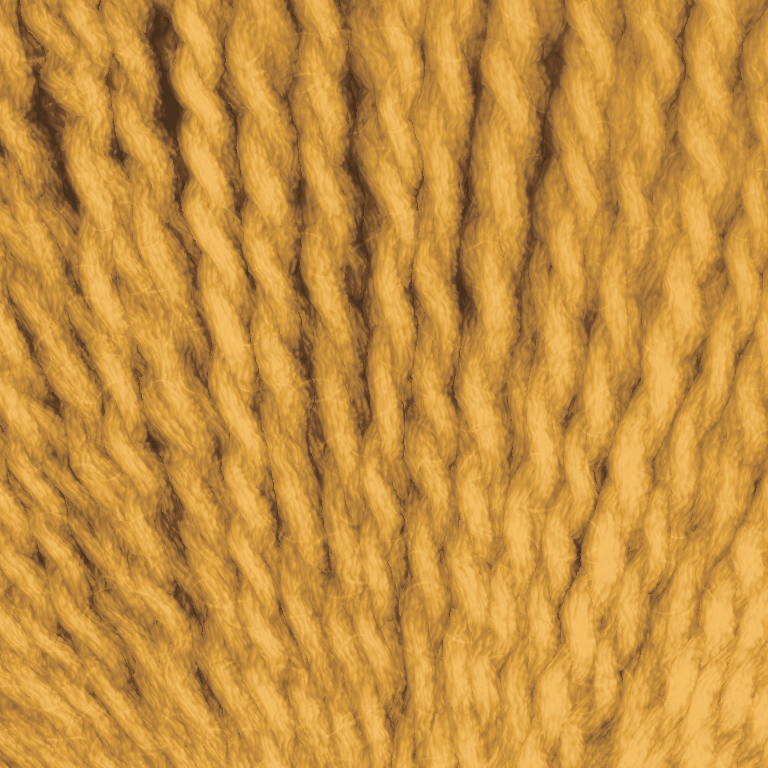
Write a WebGL 2 fragment shader that draws this texture.

```glsl
#version 300 es
precision highp float;
// Fanned strands of fuzzy two-ply golden wool yarn, in three overlapping layers.

uniform vec2 u_resolution;
out vec4 fragColor;

const float STRANDS = 12.0;       // front strands across the top edge
const float PLY_RADIUS = 0.0185;
const float PLY_OFFSET = 0.0125;  // distance of a ply from the strand axis
const float PLY_DEPTH = 0.6;      // rise and fall of a ply, in ply radii
const float TWIST = 26.0;         // twist phase per unit of length
const float LAYER_DROP = 0.72;    // depth between layers, in ply radii
const float FAN_CENTRE = 0.47;
const float BASE_TONE = 0.21;
const float RELIEF = 0.56;        // tone gained per unit of height
const float SIDE_LIGHT = 0.09;
const float FIBRE = 0.44;
const float FUZZ = 0.26;
const float HAIR = 0.2;
const float TAU = 6.2832;

const vec3 RAMP[6] = vec3[6](
    vec3(0.45, 0.30, 0.17), vec3(0.60, 0.42, 0.21), vec3(0.70, 0.49, 0.22),
    vec3(0.78, 0.56, 0.23), vec3(0.87, 0.63, 0.24), vec3(0.94, 0.73, 0.38));

struct Surface { float height; float side; vec2 grain; float tint; };

vec2 hash2(vec2 p) {
    vec3 q = fract(vec3(p.xyx) * vec3(0.1031, 0.1030, 0.0973));
    q += dot(q, q.yzx + 33.33);
    return fract((q.xx + q.yz) * q.zy);
}

// Distance to the nearest scattered cell point
float cellular(vec2 p) {
    vec2 cell = floor(p);
    float nearest = 4.0;
    for (int j = -1; j <= 1; j++)
    for (int i = -1; i <= 1; i++) {
        vec2 c = cell + vec2(i, j);
        vec2 d = c + hash2(c) - p;
        nearest = min(nearest, dot(d, d));
    }
    return sqrt(nearest);
}

// Thin curved stray hairs, one for each cell
float hairs(vec2 p) {
    vec2 cell = floor(p);
    float mask = 0.0;
    for (int j = -1; j <= 1; j++)
    for (int i = -1; i <= 1; i++) {
        vec2 c = cell + vec2(i, j);
        vec2 h = hash2(c + 71.0);
        float angle = TAU * h.x, cs = cos(angle), sn = sin(angle);
        vec2 v = mat2(cs, -sn, sn, cs) * (p - c - hash2(c));
        float across = abs(v.y + (h.y - 0.5) * 1.8 * v.x * v.x);
        float line = 1.0 - smoothstep(0.0, 0.06, across);
        mask = max(mask, line * (1.0 - smoothstep(0.15, 0.6, abs(v.x))) * h.y);
    }
    return mask;
}

// Raise the surface with one layer of twisted strands
void addLayer(vec2 p, float layer, float fuzz, inout Surface top) {
    float x = p.x - FAN_CENTRE - 0.025 * layer;
    x *= 1.0 + 0.35 * layer * (0.5 - p.y);
    float spread = 0.5 + 0.85 * p.y - 0.35 * p.y * p.y;
    float fan = x / spread;
    float slope = fan * (0.85 - 0.7 * p.y);
    float density = STRANDS + 2.0 * layer;
    float toCanvas = spread / density * inversesqrt(1.0 + slope * slope);
    float along = p.y * (1.0 + 0.3 * fan * fan);
    float u = fan * density + 0.37 * layer;

    for (int k = -1; k <= 1; k++) {
        float id = floor(u) + float(k);
        vec2 h = hash2(vec2(id + 40.0, 17.0 * layer + 5.0));
        float wander = 0.16 * sin(4.0 * along + TAU * h.x) + 0.04 * sin(12.0 * along + TAU * h.y);
        float offset = (u - id - 0.5 - wander) * toCanvas;
        float phase = -along * TWIST * (0.8 + 0.4 * h.x) + TAU * h.y
                    + 0.6 * sin(9.0 * along + 20.0 * h.x);
        float radius = PLY_RADIUS * (0.85 + 0.3 * h.y);
        for (float ply = -1.0; ply < 2.0; ply += 2.0) {
            float d = (offset - ply * PLY_OFFSET * sin(phase)) / radius + 0.16 * (fuzz - 0.45);
            float height = 1.0 - d * d + PLY_DEPTH * ply * cos(phase)
                         + 0.5 * (h.x - 0.5) - LAYER_DROP * layer;
            if (height > top.height)
                top = Surface(height, d, vec2(d * radius, along) + h * 3.0 + ply, h.y - 0.5);
        }
    }
}

void main() {
    vec2 p = gl_FragCoord.xy / u_resolution;
    p += 0.003 * sin(p.yx * vec2(31.0, 23.0) + 2.0 * sin(p * 17.0));
    vec2 ruffle = p + 0.004 * sin(p.yx * vec2(90.0, 70.0) + 3.0 * sin(p * 40.0));
    float fuzz = cellular(ruffle * vec2(145.0, 95.0));

    Surface wool = Surface(-1.4, 0.0, p, 0.0);
    for (int i = 0; i < 3; i++) addLayer(p, float(i), fuzz, wool);

    // Relief, fibre grain and loose hairs
    float tone = BASE_TONE + RELIEF * wool.height - SIDE_LIGHT * wool.side + 0.16 * wool.tint;
    vec2 grain = wool.grain;
    grain.x += 0.0025 * sin(grain.y * 80.0 + 3.0 * sin(grain.y * 33.0));
    tone += FIBRE * (0.45 - cellular(grain * vec2(185.0, 40.0)));
    tone += FUZZ * (0.45 - fuzz);
    tone += HAIR * (hairs(p * 17.0) + hairs(p.yx * 25.0 + 9.0));

    // Broad light: soft and bright at upper right, shaded at lower left
    tone = mix(tone, 0.76, 0.3 * smoothstep(0.9, 1.8, p.x + p.y));
    tone -= 0.24 * (1.0 - smoothstep(0.0, 0.5, length(p * vec2(1.0, 0.6))));
    tone += 0.05 * sin(7.0 * p.x + 2.0 * sin(5.0 * p.y));
    tone -= 0.45 * max(tone - 0.85, 0.0);

    vec3 colour = RAMP[0];
    for (int i = 1; i < 6; i++)
        colour = mix(colour, RAMP[i], clamp(tone * 5.0 - float(i - 1), 0.0, 1.0));
    colour *= 1.0 + 0.9 * clamp(tone, -0.4, 0.0) + 0.15 * clamp(tone - 1.0, 0.0, 0.3);
    fragColor = vec4(colour, 1.0);
}
```
